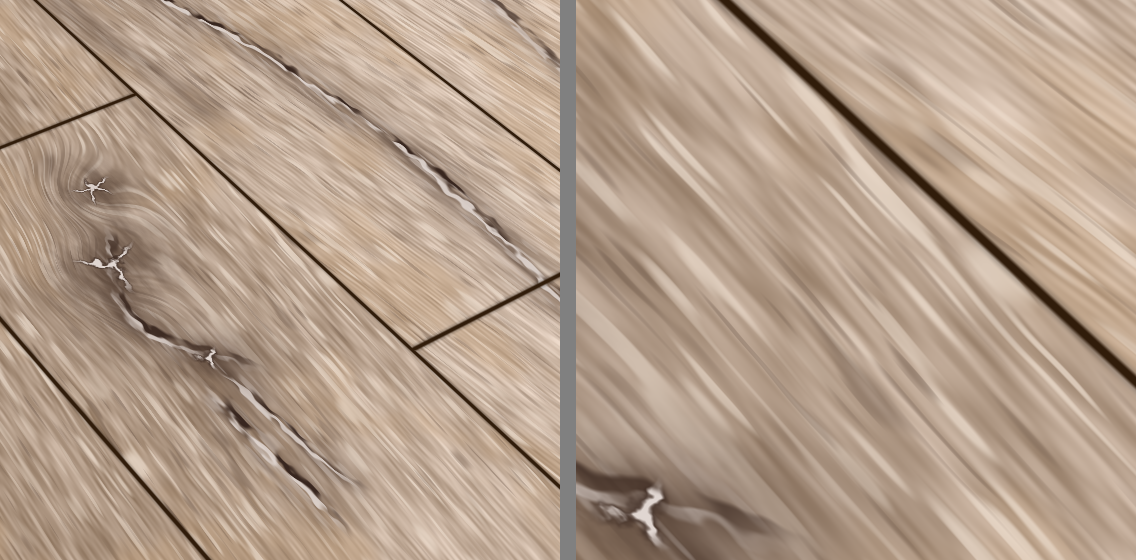
Left, the full canvas; right, a detail of the centre.
This texture is drawn by a three.js fragment shader. Its source:

```glsl
// Oak plank floor in perspective, with dark joints, limed grain, knots and pale cracks.
varying vec2 vUv;

const vec3 BROWN = vec3(0.53, 0.43, 0.34);
const vec3 PALE = vec3(0.88, 0.80, 0.735);
const vec3 OCHRE = vec3(0.74, 0.60, 0.45);
const vec3 LIME = vec3(0.93, 0.87, 0.81);
const vec3 STAIN = vec3(0.36, 0.28, 0.23);
const vec3 CRACK = vec3(0.22, 0.15, 0.12);
const vec3 RIDGE = vec3(0.88, 0.84, 0.82);
const vec3 JOINT = vec3(0.19, 0.11, 0.04);
const float PLANK_WIDTH = 0.204;   // in floor units, before scaling to 1
const float PLANK_LENGTH = 3.2;    // in plank widths
const float STAGGER = 1.03;        // shift of the end joint per column
const vec2 JOINT_HALF = vec2(0.0062, 0.0052);
const float SOFT = 0.003;
const float GRAIN_TILT = 0.12;
const float LINES = 66.0;          // fine brushed lines per plank width
const vec2 KNOT_STAR = vec2(-0.414, 0.243);
const vec2 KNOT_MAIN = vec2(-0.565, 0.475);
const vec2 KNOT_SMALL = vec2(-0.555, 0.815);

float hash(vec2 p) {
  return fract(sin(dot(p, vec2(127.1, 311.7))) * 43758.5453);
}
float noise(vec2 p) {
  vec2 i = floor(p), f = fract(p);
  f = f * f * (3.0 - 2.0 * f);
  return mix(mix(hash(i), hash(i + vec2(1.0, 0.0)), f.x),
             mix(hash(i + vec2(0.0, 1.0)), hash(i + vec2(1.0)), f.x), f.y);
}
float fbm(vec2 p) {
  float sum = 0.0, amp = 0.533;
  for (int i = 0; i < 4; i++) {
    sum += amp * noise(p);
    p = p * 2.03 + 7.3;
    amp *= 0.5;
  }
  return sum;
}
// Canvas to floor plane: x counts planks across, y runs along them.
vec2 floorCoords(vec2 uv) {
  float x = uv.x, y = 1.0 - uv.y;
  float depth = y + 2.505 - 0.0383 * x;
  return vec2(0.928 * x - 0.058 - y, y - 0.264 + 0.395 * x) / (depth * PLANK_WIDTH);
}
float span(float v, float lo, float hi) {
  return smoothstep(lo, lo + 0.12, v) * (1.0 - smoothstep(hi - 0.12, hi, v));
}
// Grain lines bow outward and ring around a knot.
float grainBend(vec2 p, vec2 center, float size) {
  vec2 q = (p - center) * vec2(1.0, 1.4);
  return exp(-dot(q, q) / (size * size)) * (0.16 - 0.6 * q.x);
}
// Brown halo, scratches, dark crack and broken pale ridge at distance d from a path.
vec3 vein(vec3 col, vec2 p, float d, float width, float halo, float fade) {
  d += 0.022 * (noise(p * vec2(60.0, 32.0)) - 0.5);
  float near = fade * exp(-abs(d) / halo);
  float streak = noise(p * vec2(75.0, 8.0));
  col = mix(col, STAIN, min(near * (0.3 + 0.8 * streak), 0.8));
  col = mix(col, RIDGE, 0.6 * near * smoothstep(0.6, 0.85, noise(p * vec2(90.0, 14.0) + 5.0)));
  float crack = 1.0 - smoothstep(0.4 * width, 1.3 * width, abs(d - 1.4 * width));
  col = mix(col, CRACK, crack * fade * smoothstep(0.2, 0.75, noise(p * vec2(34.0, 24.0) + 4.0)));
  float ridge = 1.0 - smoothstep(0.4 * width, width, abs(d));
  return mix(col, RIDGE, 0.9 * ridge * fade * smoothstep(0.2, 0.5, noise(p * vec2(50.0, 22.0))));
}
// Stained spot with pale radial splits.
vec3 knot(vec3 col, vec2 p, vec2 center, float radius, float arms) {
  vec2 q = (p - center) * vec2(1.0, 1.4);
  q += 0.05 * (vec2(fbm(p * 32.0), fbm(p * 32.0 + 9.0)) - 0.5);
  float r = length(q), rough = fbm(p * vec2(44.0, 16.0));
  float split = abs(sin(0.5 * arms * atan(q.y, q.x) + 0.6)) * r;
  float reach = 1.0 - smoothstep(0.4 * radius, radius, r);
  col = mix(col, STAIN, rough * exp(-r * r / (2.2 * radius * radius)));
  col = mix(col, CRACK, 0.7 * reach * (1.0 - smoothstep(0.008, 0.026, split)));
  return mix(col, RIDGE, reach * (1.0 - smoothstep(0.004, 0.014, split)) * smoothstep(0.3, 0.5, rough));
}

void main() {
  vec2 p = floorCoords(vUv);
  float column = floor(p.x), along = p.y - (column + 1.0) * STAGGER;
  float seed = hash(vec2(column, floor(along / PLANK_LENGTH)) + 3.7) * 40.0;

  // Grain coordinates, tilted per column and bent by the knots
  float side = column < 0.0 ? 1.0 : -1.0;
  vec2 g = vec2(p.x + side * GRAIN_TILT * p.y, p.y);
  g.x += grainBend(p, KNOT_STAR, 0.17) + grainBend(p, KNOT_MAIN, 0.19);
  g.x += 0.025 * fbm(p * vec2(5.0, 3.0) + seed);
  g += seed;

  // Base tone: light falls from the upper right, under fine brushed lines
  float tone = 0.38 + 0.31 * vUv.x + 0.1 * vUv.y + 0.2 * vUv.x * vUv.y;
  tone += 0.42 * (fbm(g * vec2(10.0, 1.8)) - 0.5);
  tone += 0.3 * (noise(g * vec2(64.0, 8.0)) - 0.5) + 0.44 * (noise(g * vec2(125.0, 16.0)) - 0.5);
  tone += (0.09 - 0.03 * side) * sin(6.2832 * LINES * g.x) * noise(g * vec2(9.0, 6.0) + 2.0);
  vec3 col = mix(BROWN, PALE, clamp(tone, -0.25, 1.15));
  col = mix(col, OCHRE, 0.35 * smoothstep(0.5, 0.75, fbm(g * vec2(5.0, 4.0) + 11.0)));

  // Limed pores and short dark pores
  float lime = smoothstep(0.6, 0.86, noise(g * vec2(95.0, 9.0) + 21.0));
  float pore = smoothstep(0.7, 0.92, noise(g * vec2(110.0, 10.0) + 33.0));
  col = mix(col, LIME, lime * (0.2 + 0.6 * noise(g * vec2(7.0, 5.0))));
  col = mix(col, STAIN, 0.42 * pore * noise(g * vec2(8.0, 4.0) + 17.0));

  // Cracks that follow the planks
  float u = p.x + 0.05 * (fbm(p * vec2(9.0, 7.0)) - 0.5), v = p.y;
  if (column == 0.0) {
    float smudge = exp(-abs(u - 0.14 - 0.15 * v) / 0.06) * span(v, -0.6, 0.25);
    col = mix(col, STAIN, 0.8 * smudge * fbm(g * vec2(40.0, 6.0)));
    col = vein(col, p, 0.61 - 0.25 * (v - 0.6) * (v - 0.6) - u, -0.013, 0.055, 0.0);
    col = vein(col, p, u - 0.61 + 0.25 * (v - 0.6) * (v - 0.6), 0.013, 0.055, span(v, -0.6, 1.2));
  } else if (column == 1.0) {
    col = vein(col, p, u - 1.48 + 0.24 * (v - 0.155), 0.018, 0.045, 0.65 * span(v, -0.1, 0.6));
  } else if (column == -1.0) {
    float bend = u + 0.535 - 0.125 * cos(7.85 * (v - 0.22));
    col = mix(col, STAIN, 0.55 * exp(-abs(bend) / 0.11) * span(v, 0.0, 1.0) * fbm(g * vec2(24.0, 5.0)));
    col = vein(col, p, bend, 0.014, 0.065, span(v, 0.34, 0.92));
    col = vein(col, p, u + 0.545 - 0.12 * (v - 0.95), 0.010, 0.045, span(v, 0.76, 1.3));
    col = vein(col, p, u + 0.628, 0.010, 0.04, span(v, 0.85, 1.36));
    col = knot(knot(col, p, KNOT_STAR, 0.09, 5.0), p, KNOT_MAIN, 0.15, 3.0);
    col = knot(col, p, KNOT_SMALL, 0.06, 3.0);
  }

  // Joints between planks, with a thin shaded edge
  vec2 cell = vec2(p.x, along / PLANK_LENGTH);
  vec2 gap = abs(fract(cell + 0.5) - 0.5) * vec2(1.0, PLANK_LENGTH) - JOINT_HALF;
  float d = min(gap.x, gap.y);
  col *= 1.0 - 0.2 * (1.0 - smoothstep(0.0, 0.01, d));
  gl_FragColor = vec4(mix(col, JOINT, 1.0 - smoothstep(-SOFT, SOFT, d)), 1.0);
}
```
